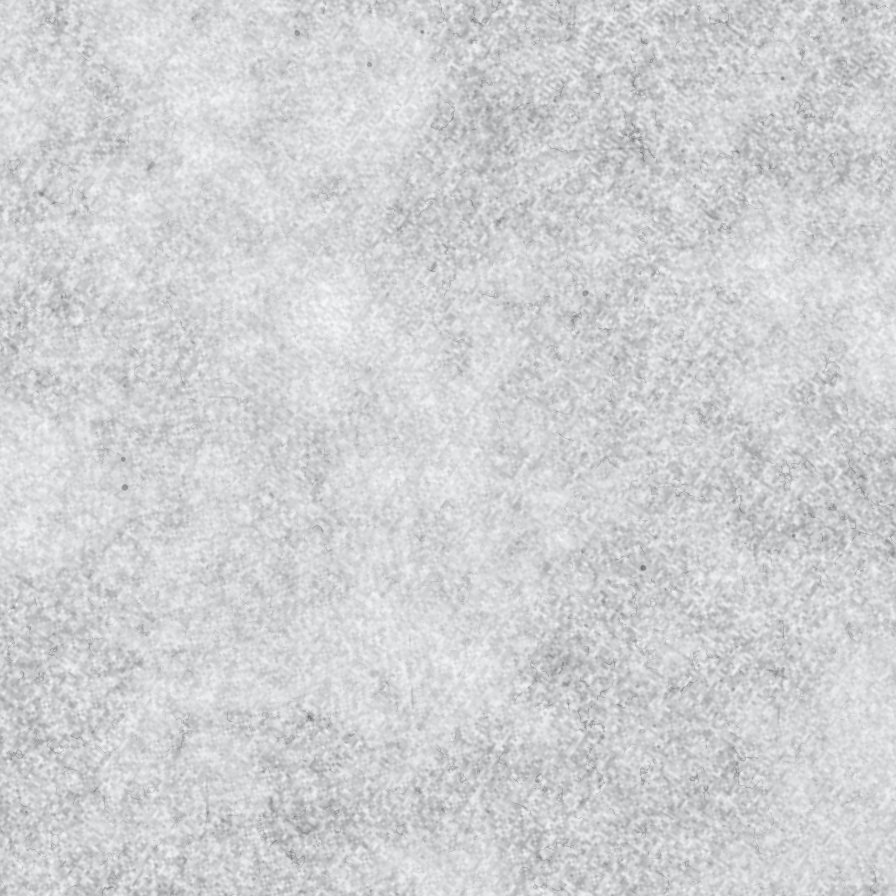
Give the GLSL for this texture, as a WebGL 2 fragment shader.

```glsl
#version 300 es
precision highp float;
// Pale grey weathered concrete: broad soft clouds and crumbly mottling from
// fractal noise, fine grain that roughens in the darker zones, broken hairline
// pores, and a few scattered scratches and pits.
uniform vec2 u_resolution;
out vec4 fragColor;

float hash(vec2 p) {
    return fract(sin(dot(p, vec2(127.1, 311.7))) * 43758.5453);
}

float noise(vec2 p) {
    vec2 cell = floor(p), f = fract(p);
    f = f * f * (3.0 - 2.0 * f);
    float low = mix(hash(cell), hash(cell + vec2(1, 0)), f.x);
    float high = mix(hash(cell + vec2(0, 1)), hash(cell + vec2(1, 1)), f.x);
    return mix(low, high, f.y);
}

// Each octave is turned so that no lattice direction shows.
float fbm(vec2 p) {
    float sum = 0.0, weight = 0.5;
    for (int i = 0; i < 5; i++) {
        sum += weight * noise(p);
        p = mat2(1.6, 1.2, -1.2, 1.6) * p + 17.3;
        weight *= 0.52;
    }
    return sum;
}

float segmentDistance(vec2 p, vec2 a, vec2 b) {
    vec2 ab = b - a;
    return length(p - a - ab * clamp(dot(p - a, ab) / dot(ab, ab), 0.0, 1.0));
}

void main() {
    vec2 uv = gl_FragCoord.xy / min(u_resolution.x, u_resolution.y);
    float pixel = 1.0 / min(u_resolution.x, u_resolution.y);
    vec2 turned = mat2(0.83, 0.56, -0.56, 0.83) * uv;

    // Broad clouds and medium crumbly patches
    vec2 warp = vec2(fbm(uv * 9.0 + 3.1), fbm(uv * 9.0 + 41.7)) - 0.5;
    float clouds = fbm(turned * 4.5 + warp * 0.5 + 8.0) - 0.5;
    float mottle = fbm(turned * 26.0 + warp * 2.0 + 60.0) - 0.5;
    float shade = 0.828 + 0.19 * clouds + 0.15 * mottle;

    // Fine grain, coarser in contrast where the surface is worn dark
    float worn = smoothstep(0.12, -0.16, clouds + 0.5 * mottle);
    float grain = noise(turned * 300.0) + 0.8 * noise(turned.yx * 185.0 + 90.0) - 0.9;
    shade += grain * mix(0.11, 0.19, worn);

    // Broken hairline pores along the contours of a noise field
    float contour = abs(fbm(turned * 38.0 + 120.0) - 0.49);
    float gaps = smoothstep(0.5, 0.75, noise(uv * 85.0 + 30.0));
    float pores = smoothstep(0.028, 0.004, contour) * gaps;
    shade -= pores * mix(0.05, 0.13, worn);

    // Small dark specks
    float speck = smoothstep(0.83, 0.96, noise(turned * 120.0 + 210.0));
    shade -= speck * mix(0.05, 0.12, worn);

    // Faint upright and level scratches, some light and some dark
    for (int i = 0; i < 16; i++) {
        float id = float(i);
        vec2 start = vec2(hash(vec2(id, 1.0)), hash(vec2(id, 2.0)));
        float reach = 0.03 + 0.07 * hash(vec2(id, 3.0));
        float lean = 0.2 * (hash(vec2(id, 4.0)) - 0.5);
        vec2 along = i % 3 == 0 ? vec2(1.0, lean) : vec2(lean, 1.0);
        float d = segmentDistance(uv + warp * 0.008, start, start + along * reach);
        float line = 1.0 - smoothstep(0.0004, 0.0012 + pixel, d);
        float broken = smoothstep(0.3, 0.65, noise(uv * 70.0 + id));
        shade += line * broken * (i % 4 == 1 ? 0.06 : -0.08);
    }

    // Pits with a soft stain around them
    for (int i = 0; i < 9; i++) {
        float id = float(i);
        vec2 center = vec2(hash(vec2(id, 11.0)), hash(vec2(id, 12.0)));
        float radius = 0.001 + 0.002 * hash(vec2(id, 13.0));
        float d = length(uv - center + warp * 0.015);
        shade -= 0.22 * (1.0 - smoothstep(radius, radius + 1.5 * pixel, d));
        shade -= 0.04 * exp(-d * d / (30.0 * radius * radius));
    }

    shade = clamp(shade, 0.45, 0.97);
    fragColor = vec4(shade - 0.004, shade, shade + 0.005, 1.0);
}
```
